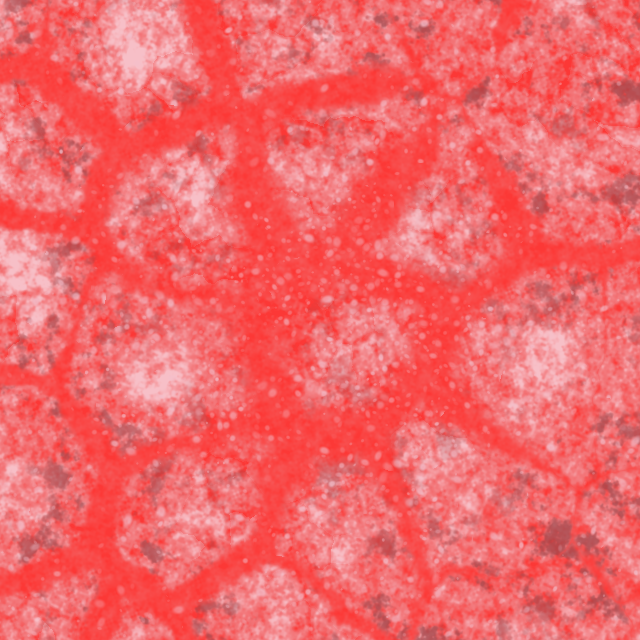
Give the GLSL for this texture, as a three.js fragment shader.

```glsl
// Living tissue: pale, grainy lobes divided by a network of red veins.
// Warped Voronoi cells give lobes and veins, layered noise gives the mottling,
// and jittered ellipses scatter small pale flecks, densest in the middle.

varying vec2 vUv;

const vec3 VEIN_RED = vec3(0.99, 0.22, 0.21);
const vec3 FLESH_PINK = vec3(0.95, 0.43, 0.44);
const vec3 CORE_PINK = vec3(0.97, 0.75, 0.78);
const vec3 FLECK_PALE = vec3(0.95, 0.75, 0.80);
const vec3 BRUISE_BROWN = vec3(0.62, 0.28, 0.30);

float hash(vec2 p) {
  return fract(sin(dot(p, vec2(127.1, 311.7))) * 43758.5453);
}

vec2 hash2(vec2 p) {
  return vec2(hash(p), hash(p + 57.3));
}

float noise(vec2 p) {
  vec2 i = floor(p);
  vec2 f = fract(p);
  f = f * f * (3.0 - 2.0 * f);
  float low = mix(hash(i), hash(i + vec2(1.0, 0.0)), f.x);
  float high = mix(hash(i + vec2(0.0, 1.0)), hash(i + 1.0), f.x);
  return mix(low, high, f.y);
}

// Four octaves around zero; falloff sets how quickly fine octaves fade
float fbm(vec2 p, float falloff) {
  float sum = 0.0;
  float total = 0.0;
  float gain = 1.0;
  for (int i = 0; i < 4; i++) {
    sum += gain * noise(p);
    total += gain;
    p = mat2(1.3, 1.0, -1.0, 1.3) * p + 13.7;
    gain *= falloff;
  }
  return sum / total - 0.5;
}

// Returns distance to the border, distance to the seed, and a cell random
vec3 voronoi(vec2 p, float jitter) {
  vec2 base = floor(p);
  vec2 f = fract(p);
  vec2 nearCell = vec2(0.0);
  vec2 nearSeed = vec2(8.0);
  for (int y = -1; y <= 1; y++) {
    for (int x = -1; x <= 1; x++) {
      vec2 cell = vec2(float(x), float(y));
      vec2 seed = cell + 0.5 + jitter * (hash2(base + cell) - 0.5) - f;
      if (dot(seed, seed) < dot(nearSeed, nearSeed)) {
        nearSeed = seed;
        nearCell = cell;
      }
    }
  }
  float border = 8.0;
  for (int y = -2; y <= 2; y++) {
    for (int x = -2; x <= 2; x++) {
      vec2 cell = nearCell + vec2(float(x), float(y));
      vec2 seed = cell + 0.5 + jitter * (hash2(base + cell) - 0.5) - f;
      vec2 gap = seed - nearSeed;
      if (dot(gap, gap) > 0.0001) {
        border = min(border, dot(0.5 * (seed + nearSeed), normalize(gap)));
      }
    }
  }
  return vec3(border, length(nearSeed), hash(base + nearCell + 7.7));
}

// Scattered soft ellipses; density is the share of filled grid cells
float flecks(vec2 p, float density) {
  vec2 base = floor(p);
  float cover = 0.0;
  for (int y = -1; y <= 1; y++) {
    for (int x = -1; x <= 1; x++) {
      vec2 cell = base + vec2(float(x), float(y));
      vec2 d = p - cell - 0.1 - 0.8 * hash2(cell);
      float angle = 6.283 * hash(cell + 3.1);
      d = mat2(cos(angle), -sin(angle), sin(angle), cos(angle)) * d;
      d.x *= mix(0.6, 1.0, hash(cell + 9.4));
      float radius = mix(0.14, 0.32, hash(cell + 21.6));
      float spot = 1.0 - smoothstep(radius * 0.4, radius * 1.3, length(d));
      spot *= mix(0.3, 1.0, hash(cell + 33.8));
      cover = max(cover, spot * step(hash(cell + 45.2), density));
    }
  }
  return cover;
}

void main() {
  vec2 warp = vec2(fbm(vUv * 6.0, 0.5), fbm(vUv * 6.0 + 31.0, 0.5));
  vec2 p = vUv + 0.1 * warp;
  vec2 ragged = p + 0.02 * vec2(fbm(vUv * 40.0, 0.7), fbm(vUv * 40.0 + 9.0, 0.7));
  float outer = smoothstep(0.12, 0.48, length(vUv - 0.5));
  float blotch = fbm(vUv * 16.0 + 5.0, 0.8);
  float grain = fbm(vUv * 52.0 + 80.0, 0.95);

  // Lobes: red at the veins, palest around the seed
  vec3 lobe = voronoi(ragged * 3.9 + 5.6, 0.85);
  float width = mix(-0.03, 0.06, smoothstep(0.2, 0.7, noise(vUv * 6.0 + 17.0)));
  float flesh = smoothstep(width, width + mix(0.2, 0.06, outer), lobe.x);
  float core = exp(-13.0 * lobe.y * lobe.y) * mix(0.5, 1.1, lobe.z);
  float tone = 0.09 + 0.4 * grain;
  tone += flesh * (0.25 + core * (0.4 + 0.6 * blotch) + 0.35 * blotch + 0.75 * grain);

  // Thin cracks split patches of the flesh into chips
  vec3 chip = voronoi(ragged * 17.0, 0.9);
  float patches = flesh * smoothstep(0.45, 0.65, noise(vUv * 6.0 + 49.0));
  float crack = 1.0 - smoothstep(0.02, 0.16, chip.x);
  tone += patches * (0.26 * (chip.z - 0.4) - 0.18 * crack);

  // Red to pink to pale colour ramp
  vec3 color = mix(VEIN_RED, FLESH_PINK, clamp(tone / 0.36, 0.0, 1.0));
  color = mix(color, CORE_PINK, smoothstep(0.28, 0.95, tone));

  // Brown mottling, broken up by the grain, away from the cores
  float stain = fbm(vUv * 20.0 + 50.0, 0.8) + 0.5 * fbm(vUv * 58.0 + 23.0, 0.9);
  float bruise = smoothstep(0.03, 0.24, stain) * flesh * (1.0 - min(core * 1.3, 1.0));
  color = mix(color, BRUISE_BROWN, 0.72 * bruise * mix(0.4, 1.0, outer));

  // Coarse and fine pale flecks
  float cluster = smoothstep(0.25, 0.7, noise(vUv * 9.0 + 71.0));
  float density = mix(0.65, 0.14, outer) * mix(0.35, 1.0, cluster);
  float fleck = max(flecks(vUv * 46.0, density), 0.6 * flecks(vUv * 78.0 + 19.0, density));
  color = mix(color, FLECK_PALE, 0.75 * fleck * mix(0.7, 1.0, flesh));

  gl_FragColor = vec4(color, 1.0);
}
```
